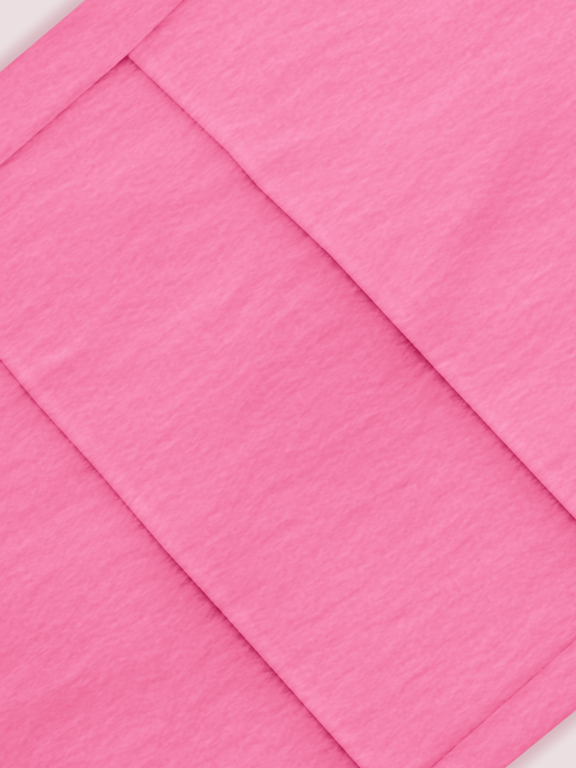
This texture is drawn by a Shadertoy shader. Its source:

```glsl
// Pink crinkled cloth with two diagonal folds between stitched hems, on a pale ground.
// Signed heights above fold and seam lines choose the layer and its contact shadow;
// stretched value noise supplies the crinkle, and a tone ramp turns light into colour.

const vec3 DEEP = vec3(0.76, 0.19, 0.39);
const vec3 SHADE = vec3(0.925, 0.41, 0.59);
const vec3 LIT = vec3(0.98, 0.585, 0.74);
const vec3 GROUND = vec3(0.92, 0.875, 0.885);
const vec3 GROUND_SHADE = vec3(0.85, 0.72, 0.75);

const float ASPECT = 0.75;
const float GRAIN_ANGLE = 0.60;
const float CRINKLE = 0.50;
const float WEAVE = 0.17;
const float DRAPE = 0.20;
const float SLANT = 0.73; // vertical offset to distance for the diagonals

// Fold lines, left to right, in canvas heights
const vec2 UPPER_FOLD[6] = vec2[6](vec2(0.165, 0.928), vec2(0.297, 0.802),
    vec2(0.336, 0.757), vec2(0.430, 0.668), vec2(0.586, 0.499), vec2(0.755, 0.318));
const vec2 LOWER_FOLD[6] = vec2[6](vec2(-0.01, 0.545), vec2(0.046, 0.477),
    vec2(0.130, 0.384), vec2(0.215, 0.284), vec2(0.286, 0.206), vec2(0.480, -0.012));

float hash(vec2 p) {
    return fract(sin(dot(p, vec2(127.1, 311.7))) * 43758.5453);
}

float noise(vec2 p) {
    vec2 i = floor(p), f = fract(p);
    f = f * f * (3.0 - 2.0 * f);
    return mix(mix(hash(i), hash(i + vec2(1, 0)), f.x),
               mix(hash(i + vec2(0, 1)), hash(i + vec2(1, 1)), f.x), f.y);
}

vec2 rotate(vec2 p, float a) {
    float c = cos(a), s = sin(a);
    return vec2(c * p.x + s * p.y, c * p.y - s * p.x);
}

// Cloth relief: ridges run along the grain and wander a little
float relief(vec2 p) {
    p += 0.016 * vec2(noise(p * 14.0), noise(p * 14.0 + 37.0));
    vec2 q = rotate(p, GRAIN_ANGLE) * vec2(16.0, 46.0);
    float sum = 0.0, amp = 0.45;
    for (int i = 0; i < 4; i++) {
        sum += amp * noise(q);
        q = rotate(q, 0.08) * 1.9 + 17.3;
        amp *= 0.66;
    }
    return sum;
}

float lineHeight(float x, vec2 k[6]) {
    float y = k[0].y;
    for (int i = 0; i < 5; i++) {
        vec2 span = k[i + 1] - k[i];
        y += span.y * clamp((x - k[i].x) / span.x, 0.0, 1.0);
    }
    return y;
}

// Soft pucker: bright on one flank, dark on the other
float pucker(vec2 p, vec2 centre, float angle, vec2 size) {
    vec2 q = rotate(p - centre, angle) / size;
    return 1.6 * q.y * exp(-dot(q, q));
}

// Tone lost beside an edge: a wide soft shadow and a tight dark line
float contact(float d, float soft, float width, float crisp) {
    d = max(d, 0.0);
    return soft * exp(-d / width) + crisp * exp(-d / 0.0050);
}

vec3 clothColour(float tone) {
    vec3 c = mix(DEEP, SHADE, clamp(tone / 0.4, -0.3, 1.0));
    return mix(c, LIT, clamp((tone - 0.4) / 0.6, 0.0, 1.25));
}

void mainImage(out vec4 fragColor, in vec2 fragCoord) {
    vec2 p = fragCoord / iResolution.xy * vec2(ASPECT, 1.0);
    float aa = 0.9 / iResolution.y;

    // Distances to folds, seams and outer edges; positive lies above
    float upper = (p.y - lineHeight(p.x, UPPER_FOLD)) * SLANT;
    float lower = (p.y - lineHeight(p.x, LOWER_FOLD)) * SLANT;
    float topSeam = (p.y - 0.785 - 0.867 * p.x - 0.12 * max(p.x - 0.165, 0.0)) * SLANT;
    float topEdge = (p.y - 0.906 - 0.846 * p.x) * SLANT;
    float lowSeam = (p.y - 0.89 * (p.x - 0.5625)) * SLANT;
    float lowEdge = (p.y - 0.816 * (p.x - 0.6575)) * SLANT;

    // Three overlapping panels
    float run = smoothstep(0.18, 0.48, p.x);
    float fall = smoothstep(0.0, 0.30, p.x);
    float bottom = 0.70 - contact(-lower, mix(0.26, 0.40, fall), mix(0.016, 0.028, fall), 0.36);
    float middle = 0.745 - contact(-upper, mix(0.24, 0.46, run), mix(0.013, 0.028, run), 0.36);
    middle += 0.10 * exp(-pow((lower - 0.013) / 0.011, 2.0)) - 0.30 * exp(-max(lower, 0.0) / 0.004);
    float top = 0.82 + 0.09 * exp(-pow((upper - 0.013) / 0.011, 2.0));
    top -= 0.32 * exp(-max(upper, 0.0) / 0.004);
    float tone = mix(bottom, middle, smoothstep(-aa, aa, lower));
    tone = mix(tone, top, smoothstep(-aa, aa, upper));

    // Drape and local puckers
    tone += DRAPE * (noise(rotate(p, 0.75) * vec2(3.0, 8.0) + 4.0) - 0.5);
    tone += 0.5 * DRAPE * (noise(rotate(p, 0.5) * vec2(8.0, 18.0) + 9.0) - 0.5);
    tone += 0.17 * pucker(p, vec2(0.365, 0.800), 0.45, vec2(0.075, 0.020));
    tone += 0.20 * pucker(p, vec2(0.075, 0.525), 0.55, vec2(0.060, 0.016));
    tone += 0.13 * pucker(p, vec2(0.275, 0.595), 0.75, vec2(0.060, 0.018));
    tone += 0.15 * pucker(p, vec2(0.600, 0.700), 1.05, vec2(0.140, 0.035));
    tone += 0.12 * pucker(p, vec2(0.110, 0.110), 0.35, vec2(0.150, 0.030));

    // Hems lie over the panels and round off at their outer edges
    tone -= contact(-topSeam, 0.20, 0.012, 0.42);
    tone -= contact(lowSeam, 0.24, 0.020, 0.38);
    float topHem = 0.68 + 0.13 * smoothstep(0.0, 0.018, topSeam) - 0.22 * exp(min(topEdge, 0.0) / 0.018);
    float lowHem = 0.64 + 0.16 * smoothstep(0.0, 0.015, -lowSeam) - 0.26 * exp(-max(lowEdge, 0.0) / 0.018);
    tone = mix(tone, topHem, smoothstep(-aa, aa, topSeam));
    tone = mix(tone, lowHem, smoothstep(-aa, aa, -lowSeam));

    // Raking light over crinkle and weave
    tone += CRINKLE * (relief(p) - relief(p + vec2(-0.0025, 0.0040)));
    tone += WEAVE * (noise(rotate(p, GRAIN_ANGLE) * vec2(210.0, 380.0)) - 0.5);

    // Pale ground beyond both outer edges
    float outside = max(topEdge, -lowEdge);
    vec3 ground = mix(GROUND_SHADE, GROUND, smoothstep(0.0, 0.025, outside));
    fragColor = vec4(mix(clothColour(tone), ground, smoothstep(-aa, aa, outside)), 1.0);
}
```
